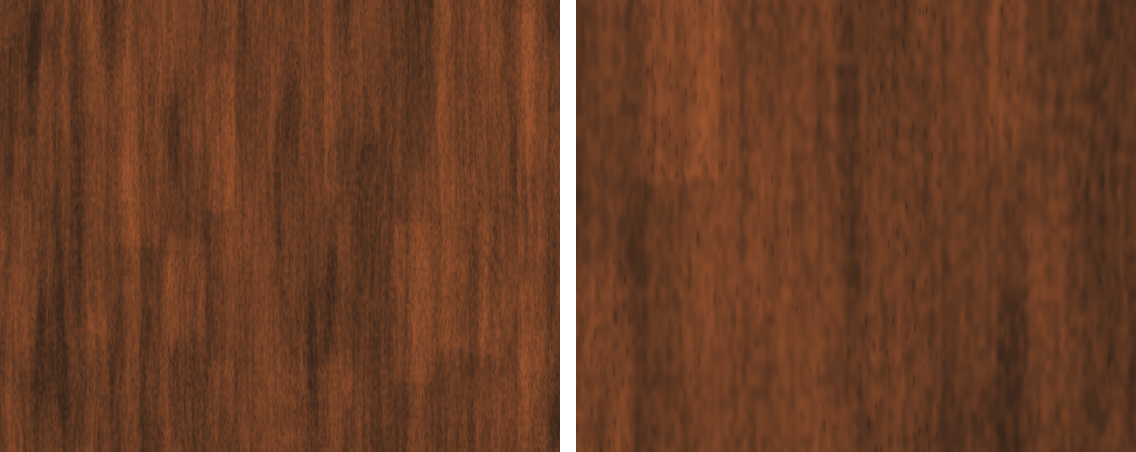
Left: the whole. Right: its middle third, enlarged.
Reproduce this texture procedurally as a Shadertoy shader.

```glsl
#define DARK_WOOD vec3(0.310, 0.188, 0.120)
#define LIGHT_WOOD vec3(0.550, 0.300, 0.168)
#define BASE_TONE 0.475
#define STAVE_WIDTH 0.088
#define STAVE_LENGTH 0.42
#define STAVE_CONTRAST 0.40
#define STREAK_CONTRAST 0.58
#define GRAIN_CONTRAST 0.48
#define SMUDGE_DEPTH 0.32
#define PORE_DEPTH 0.34
#define FLECK_GLOW 0.30

vec2 hash(vec2 p) {
    vec3 q = fract(p.xyx * vec3(0.1031, 0.1030, 0.0973));
    q += dot(q, q.yzx + 33.33);
    return fract((q.xx + q.yz) * q.zy);
}

// Smooth cellular noise, centred on zero
float cells(vec2 p) {
    vec2 cell = floor(p), f = p - cell;
    float sum = 0.0, total = 0.0;
    for (int j = -1; j <= 1; j++)
    for (int i = -1; i <= 1; i++) {
        vec2 o = vec2(i, j);
        vec2 h = hash(cell + o);
        vec2 d = o + 0.25 + 0.5 * h - f;
        float w = max(0.0, 1.0 - dot(d, d) / 1.56);
        w *= w * w;
        sum += w * (hash(cell + o + 71.7).x - 0.5);
        total += w;
    }
    return sum / max(total, 1e-5);
}

// Tone of one column of end-jointed pieces
float stave(float column, float y, float pieceLength, float seed) {
    vec2 h = hash(vec2(column, seed));
    float v = y / (pieceLength * (0.7 + 0.6 * h.x)) + 7.0 * h.y;
    float row = floor(v + 0.5);
    float soft = mix(0.012, 0.16, h.x * h.x);
    float below = hash(vec2(column + seed, row - 1.0)).x;
    float above = hash(vec2(column + seed, row)).x;
    return mix(below, above, smoothstep(-soft, soft, v - row)) - 0.5;
}

// Side-by-side staves of uneven width
float staves(vec2 p, float width, float pieceLength, float seed) {
    float u = p.x / width;
    u += 0.25 * sin(1.7 * u + seed);
    float column = floor(u + 0.5);
    float left = stave(column - 1.0, p.y, pieceLength, seed);
    float right = stave(column, p.y, pieceLength, seed);
    return mix(left, right, smoothstep(-0.06, 0.06, u - column));
}

// Scattered short upright dashes; share is the fraction of cells filled
float dashes(vec2 p, vec2 density, float share) {
    p *= density;
    p.y += 9.0 * hash(vec2(floor(p.x), 5.0)).x;
    vec2 cell = floor(p), h = hash(cell + 13.0);
    vec2 d = fract(p) - 0.5 - 0.4 * (h - 0.5);
    float size = 0.7 + 0.5 * hash(cell + 29.0).x;
    float body = 1.0 - smoothstep(0.05, 0.27, length(d * vec2(1.0, 0.75)) / size);
    return body * smoothstep(0.0, 0.12, share - hash(cell + 47.0).x);
}

void mainImage(out vec4 fragColor, in vec2 fragCoord) {
    vec2 p = fragCoord / iResolution.y;

    // Fibres wander slightly along their length
    vec2 g = p;
    g.x += 0.003 * sin(5.0 * p.y + 9.0 * p.x) + 0.0015 * sin(13.0 * p.y - 21.0 * p.x);
    g.x += 0.010 * cells(p * vec2(9.0, 3.0));

    // Glued staves with slightly ragged ends
    vec2 ragged = p + vec2(0.0, 0.008 * cells(p * vec2(190.0, 8.0)));
    float wide = staves(ragged, STAVE_WIDTH, STAVE_LENGTH, 3.0);
    float narrow = staves(ragged, 0.45 * STAVE_WIDTH, 0.8 * STAVE_LENGTH, 19.0);
    float tone = BASE_TONE + STAVE_CONTRAST * (wide + 0.7 * narrow);

    // Long streaks, then fine fibre
    tone += STREAK_CONTRAST * cells(g * vec2(34.0, 1.6) + 20.0);
    tone += 0.65 * STREAK_CONTRAST * cells(g * vec2(95.0, 3.5) + 40.0);
    tone += 0.8 * GRAIN_CONTRAST * cells(g * vec2(220.0, 16.0) + 60.0);
    tone += GRAIN_CONTRAST * cells(g * vec2(300.0, 110.0) + 90.0);

    // Dark slanted stain
    float stain = cells(vec2(17.0 * g.x - 1.6 * g.y, 3.6 * g.y) + 110.0);
    stain += 0.25 * cells(g * vec2(60.0, 7.0) + 130.0);
    tone -= SMUDGE_DEPTH * smoothstep(0.10, 0.34, stain);

    // Faint curved figure in patches
    float field = cells(p * vec2(11.0, 5.0) + 150.0);
    float patches = smoothstep(0.05, 0.25, cells(p * vec2(8.0, 4.0) + 170.0));
    tone += 0.08 * patches * sin(75.0 * field + 25.0 * p.y);

    // Open pores, denser in pale wood, and a few bright flecks
    float poreShare = clamp(0.22 + 0.5 * wide + 0.4 * narrow, 0.08, 0.5);
    float pores = dashes(g, vec2(175.0, 52.0), poreShare);
    pores += 0.7 * dashes(g + 3.7, vec2(215.0, 80.0), poreShare);
    tone -= PORE_DEPTH * min(pores, 1.0);
    tone += FLECK_GLOW * dashes(g + 8.3, vec2(90.0, 17.0), 0.06);

    fragColor = vec4(mix(DARK_WOOD, LIGHT_WOOD, clamp(tone, -0.3, 1.35)), 1.0);
}
```
